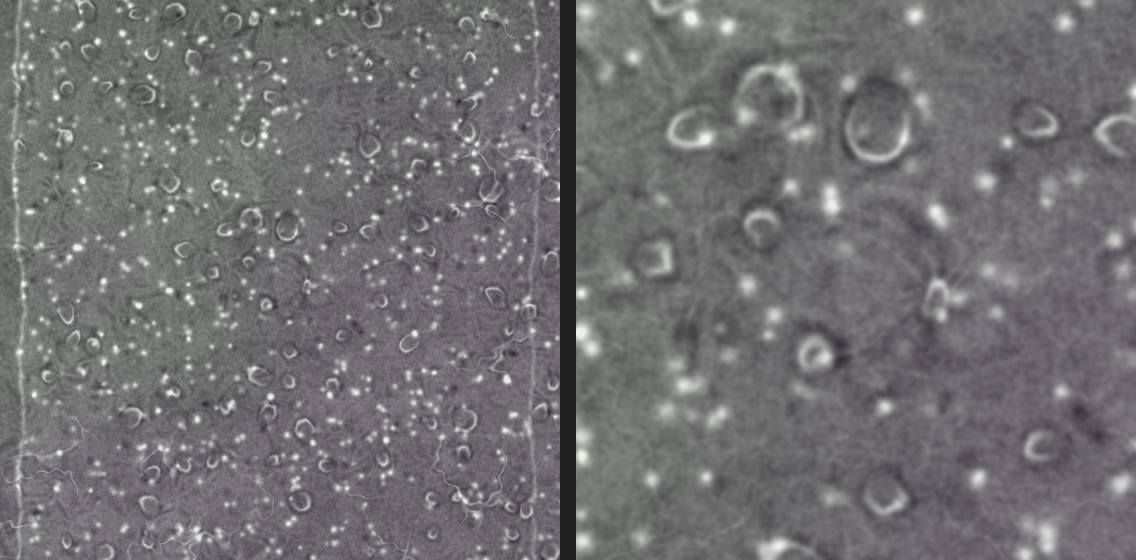
Left: the whole. Right: its middle third, enlarged.
A three.js fragment shader for this texture:

```glsl
#define SPOT_CELLS 25.0
#define SPOT_SHARE 0.68
#define SPOT_SIZE 0.0052
#define SPOT_LIGHT 0.42
#define RING_CELLS 14.0
#define RING_SHARE 0.42
#define WEB_CELLS 8.0
#define WEB_LIGHT 0.17
#define GRAIN 0.075
#define WRINKLE 0.085
#define GREEN_GREY vec3(0.420, 0.434, 0.418)
#define MAUVE_GREY vec3(0.414, 0.396, 0.422)

varying vec2 vUv;

vec2 hash2(vec2 p) {
  vec3 q = fract(p.xyx * vec3(0.1031, 0.1030, 0.0973));
  q += dot(q, q.yzx + 33.33);
  return fract((q.xx + q.yz) * q.zy);
}

float cornerSlope(vec2 cell, vec2 offset) {
  return dot(hash2(cell + 57.0) * 2.0 - 1.0, offset);
}

// Gradient noise, roughly -0.6 to 0.6
float noise(vec2 p) {
  vec2 i = floor(p), f = fract(p), e = vec2(1.0, 0.0);
  vec2 u = f * f * f * (f * (f * 6.0 - 15.0) + 10.0);
  return mix(mix(cornerSlope(i, f), cornerSlope(i + e, f - e), u.x),
             mix(cornerSlope(i + e.yx, f - e.yx), cornerSlope(i + 1.0, f - 1.0), u.x), u.y);
}

vec2 warp(vec2 p) {
  return vec2(noise(p), noise(p + 31.7));
}

float bell(float d, float width) {
  return exp(-d * d / (width * width));
}

// Clumps of one to three bright dots, each with a dark companion
float spots(vec2 p) {
  float light = 0.0, dark = 0.0;
  float share = SPOT_SHARE + 0.7 * noise(p * 6.0 + 4.0);
  for (int k = 0; k < 9; k++) {
    vec2 cell = floor(p * SPOT_CELLS) + vec2(mod(float(k), 3.0), floor(float(k) / 3.0)) - 1.0;
    vec2 pick = hash2(cell + 11.0);
    float present = smoothstep(-0.05, 0.05, share - pick.x);
    vec2 centre = (cell + 0.15 + 0.7 * hash2(cell)) / SPOT_CELLS;
    for (int j = 0; j < 3; j++) {
      vec2 seed = cell + 100.0 * float(j + 1);
      vec2 shift = (hash2(seed) - 0.5) * 0.026;
      vec2 kind = hash2(seed + 43.0);
      float shown = j == 0 ? 1.0 : step(0.45, kind.x);
      float size = SPOT_SIZE * mix(0.7, 1.15, kind.x);
      light += present * shown * mix(0.3, 1.2, kind.y) * bell(length(p - centre - shift), size);
    }
    vec2 side = (hash2(cell + 71.0) - 0.5) * 0.024;
    dark += present * pick.y * bell(length(p - centre - side), 0.007);
  }
  return SPOT_LIGHT * light - 0.15 * dark;
}

// Uneven oval rims, brighter on one side
float rings(vec2 p) {
  float light = 0.0;
  p += 0.006 * warp(p * 55.0);
  for (int k = 0; k < 9; k++) {
    vec2 cell = floor(p * RING_CELLS) + vec2(mod(float(k), 3.0), floor(float(k) / 3.0)) - 1.0;
    vec2 pick = hash2(cell + 211.0), shape = hash2(cell + 317.0);
    vec2 d = p - (cell + 0.15 + 0.7 * hash2(cell + 139.0)) / RING_CELLS;
    float turn = shape.x * 6.283;
    vec2 axis = vec2(cos(turn), sin(turn));
    d = vec2(dot(d, axis), dot(d, vec2(-axis.y, axis.x)) * mix(1.0, 1.5, shape.y));
    float r = length(d), radius = mix(0.008, 0.019, pick.y * pick.y);
    float lit = 0.45 + 0.55 * d.x / max(r, 0.001);
    float rim = 0.32 * lit * bell(r - radius, 0.0033) - 0.07 * bell(r - radius - 0.007, 0.004);
    light += step(pick.x, RING_SHARE) * (rim - 0.04 * bell(r, radius * 0.7));
  }
  return light;
}

// Distance to the border between scattered cells
float webDistance(vec2 p) {
  vec2 q = p * WEB_CELLS + 0.7 * warp(p * 13.0) + 0.25 * warp(p * 45.0);
  float near = 9.0, next = 9.0;
  for (int k = 0; k < 9; k++) {
    vec2 cell = floor(q) + vec2(mod(float(k), 3.0), floor(float(k) / 3.0)) - 1.0;
    float d = length(q - cell - hash2(cell + 401.0));
    next = min(next, max(near, d));
    near = min(near, d);
  }
  return 0.6 * (next - near) / WEB_CELLS;
}

void main() {
  vec2 p = vUv;

  // Broad tone: greenish at the top and left, mauve at the lower right
  float tint = smoothstep(-0.35, 0.4, p.x - p.y + 0.15 + 0.5 * noise(p * 4.0));
  vec3 colour = mix(GREEN_GREY, MAUVE_GREY, tint);
  float tone = 0.05 * noise(p * 5.0 + 8.0) + 0.06 * noise(p * 17.0);
  tone += 0.025 * (1.0 - smoothstep(0.0, 0.5, p.x)) - 0.035 * smoothstep(0.75, 1.0, p.y);

  // Fine swirling wrinkles and grain
  float fold = 1.0 - 2.5 * abs(noise(p * 42.0 + 2.2 * warp(p * 19.0)));
  float rough = 0.5 + 0.8 * smoothstep(-0.3, 0.4, noise(p * 7.0 + 21.0));
  tone += WRINKLE * rough * (fold - 0.5);
  tone += GRAIN * (noise(p * 115.0) + noise(p * 235.0 + 9.0));

  // Broken web, strongest at the right and along the bottom
  float zone = max(smoothstep(0.7, 0.95, p.x), 0.85 * (1.0 - smoothstep(0.1, 0.4, p.y)));
  float web = (0.15 + 0.85 * zone) * smoothstep(-0.12, 0.2, noise(p * 6.5 + 15.0));
  float beads = 0.9 + 1.1 * noise(p * 70.0);
  float d = webDistance(p);
  tone += WEB_LIGHT * web * beads * (1.3 * bell(d, 0.0036) - 0.25 * bell(d - 0.009, 0.005));

  // Wandering seams near both side edges
  float sway = 0.045 * noise(vec2(p.y * 5.0, 3.3)) + 0.008 * noise(vec2(p.y * 28.0, 7.1));
  float leftSeam = p.x - 0.026 - sway;
  float rightSeam = p.x - 0.962 + sway;
  tone += 0.17 * beads * (bell(leftSeam, 0.004) + 0.8 * bell(rightSeam, 0.004));
  float margin = 1.0 - smoothstep(-0.01, 0.0, leftSeam);
  tone -= 0.035 * margin;

  tone += (spots(p) + rings(p)) * (1.0 - 0.8 * margin);
  gl_FragColor = vec4(colour + clamp(tone, -0.25, 0.5) * vec3(1.0, 1.04, 0.98), 1.0);
}
```
